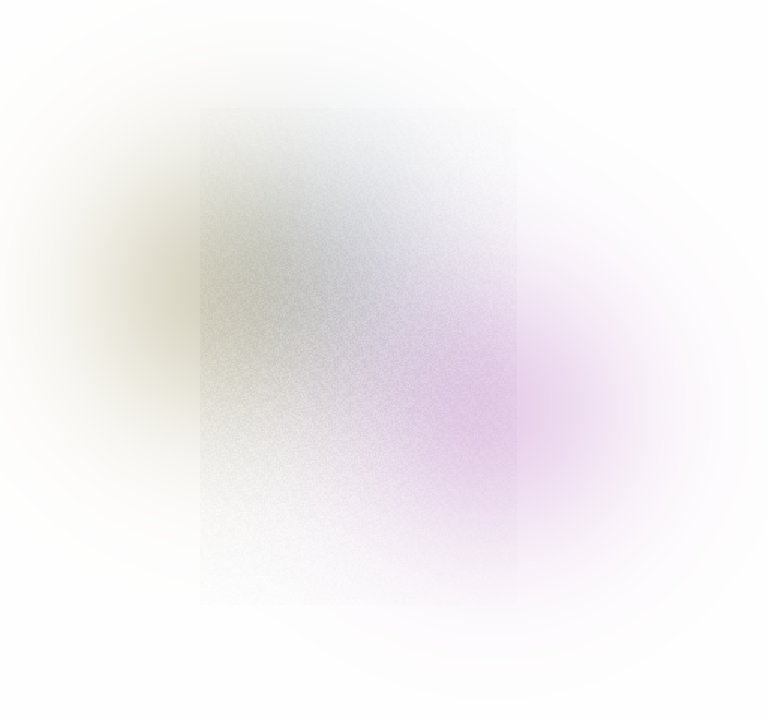
Write a Shadertoy shader that draws this background.

```glsl
// Soft olive, slate and orchid glows on white, with a faint grainy panel in the middle.

#define PAPER        vec3(0.998, 0.997, 0.997)
#define OLIVE_INK    vec3(0.115, 0.130, 0.205)
#define SLATE_INK    vec3(0.110, 0.094, 0.064)
#define ORCHID_INK   vec3(0.088, 0.178, 0.075)
#define PANEL_CENTER vec2(0.498, 0.505)
#define PANEL_HALF   vec2(0.220, 0.345)
#define PANEL_SHADE  0.038
#define GRAIN_CELLS  480.0
#define GRAIN_AMOUNT 0.055

float hash(vec2 cell) {
    return fract(sin(dot(cell, vec2(12.9898, 78.233))) * 43758.5453);
}

// Bell-shaped falloff around a center, with a spread for each axis
float glow(vec2 p, vec2 center, vec2 spread) {
    vec2 d = (p - center) / spread;
    return exp(-0.5 * dot(d, d));
}

// Coverage of an axis-aligned box, antialiased over one pixel
float boxMask(vec2 p, vec2 center, vec2 halfSize, float pixel) {
    vec2 d = abs(p - center) - halfSize;
    return 1.0 - smoothstep(-0.5 * pixel, 0.5 * pixel, max(d.x, d.y));
}

void mainImage(out vec4 fragColor, in vec2 fragCoord) {
    // Height runs from 0 to 1; width is kept proportional to a 16:15 canvas
    vec2 p = fragCoord / iResolution.xy * vec2(16.0 / 15.0, 1.0);
    float pixel = 1.0 / iResolution.y;

    // Each glow absorbs some light from the paper
    vec3 ink = OLIVE_INK * glow(p, vec2(0.288, 0.597), vec2(0.134, 0.143))
             + SLATE_INK * glow(p, vec2(0.455, 0.635), vec2(0.128, 0.135))
             + ORCHID_INK * glow(p, vec2(0.685, 0.430), vec2(0.143, 0.140));
    vec3 color = PAPER - ink;

    // Panel shade and grain, both fading away from its middle
    float panel = boxMask(p, PANEL_CENTER, PANEL_HALF, pixel);
    float fade = glow(p, vec2(0.450, 0.510), vec2(0.200, 0.175));
    float grain = hash(floor(p * GRAIN_CELLS)) - 0.5;
    color -= panel * (0.003 + fade * PANEL_SHADE);
    color += panel * grain * GRAIN_AMOUNT * (0.08 + 0.92 * fade);

    fragColor = vec4(clamp(color, 0.0, 1.0), 1.0);
}
```
